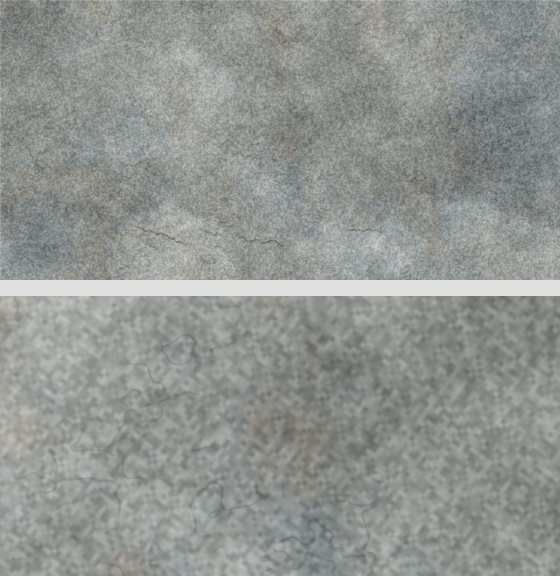
Top: the whole. Bottom: its middle third, enlarged.
Reproduce this texture procedurally as a WebGL 2 fragment shader.

```glsl
#version 300 es
precision highp float;
// Weathered concrete: cloudy grey plaster with pale and dark ragged stains.
// Layers of value noise give tone, blue-grey tint and sandy grain; ridged
// noise gives tiny pits, and wobbling line distances give hairline cracks.

uniform vec2 u_resolution;
out vec4 fragColor;

const vec3 WARM_TINT = vec3(-0.003, 0.010, -0.012);
const vec3 BLUE_TINT = vec3(-0.024, 0.010, 0.016);
const vec3 RUST_TINT = vec3(0.018, 0.000, -0.012);

float hash(vec2 cell) {
  vec3 q = fract(vec3(cell.xyx) * 0.1031);
  q += dot(q, q.yzx + 33.33);
  return fract((q.x + q.y) * q.z);
}

float noise(vec2 p) {
  vec2 cell = floor(p), f = fract(p);
  vec2 w = f * f * (3.0 - 2.0 * f);
  float low = mix(hash(cell), hash(cell + vec2(1, 0)), w.x);
  float high = mix(hash(cell + vec2(0, 1)), hash(cell + vec2(1, 1)), w.x);
  return mix(low, high, w.y);
}

// Layered noise, centred on zero; each octave is turned to hide the lattice
float fbm(vec2 p, int octaves) {
  const mat2 TURN = mat2(0.8, 0.6, -0.6, 0.8);
  float sum = 0.0, amplitude = 0.5;
  for (int i = 0; i < octaves; i++) {
    sum += amplitude * (noise(p) - 0.5);
    p = TURN * p * 2.03 + 17.3;
    amplitude *= 0.5;
  }
  return sum;
}

// Elliptical stain whose rim is displaced by a ragged offset
float stain(vec2 p, vec2 centre, vec2 radius, float ragged, float softness) {
  float d = length((p - centre) / radius) + ragged;
  return 1.0 - smoothstep(1.0 - softness, 1.0 + softness, d);
}

// Thin winding line that fades towards both ends
float crack(vec2 p, vec2 centre, float halfLength, float slope, float width) {
  vec2 q = p - centre;
  float wobble = 0.10 * fbm(vec2(p.x * 14.0, centre.x * 31.0), 4);
  float d = abs(q.y - slope * q.x - wobble);
  float fade = 1.0 - smoothstep(0.4, 1.0, abs(q.x) / halfLength);
  return fade * (1.0 - smoothstep(0.3 * width, width, d));
}

// Broad cloudy tone and the large stains
float stainTone(vec2 p) {
  float ragged = 2.2 * fbm(p * 5.0 + 3.7, 6);
  float tone = 0.20 * fbm(p * 2.6 + 8.1, 5);
  tone += 0.034 * (smoothstep(-0.04, 0.05, fbm(p * 3.3 + 41.0, 6)) - 0.5);
  tone += 0.035 * stain(p, vec2(0.72, 0.60), vec2(0.25, 0.18), ragged, 0.25);
  for (int i = 0; i < 3; i++) {
    float k = float(i);
    float size = 1.0 - 0.25 * mod(k, 2.0);
    vec2 pale = vec2(0.64 + 0.61 * k, 0.08);
    vec2 dark = vec2(0.24 + 0.73 * k, min(0.15 + 0.33 * k, 0.50));
    tone += 0.078 * stain(p, pale, vec2(0.22, 0.18) * size, ragged, 0.18);
    tone -= 0.050 * stain(p, dark, vec2(0.19, 0.17), ragged, 0.35);
  }
  return tone;
}

// Mottling and sandy grain, from patches down to single grains
float grainTone(vec2 p) {
  float tone = 0.15 * fbm(p * 15.0 + 5.0, 4);
  tone += 0.085 * (noise(p * 92.0 + 2.3) - 0.5);
  tone += 0.150 * (noise(mat2(0.8, 0.6, -0.6, 0.8) * p * 185.0) - 0.5);
  return tone;
}

// Short curled pits gathered in loose clusters
float pits(vec2 p) {
  float ridge = abs(fbm(p * vec2(24.0, 30.0) + 63.0, 3));
  float cluster = smoothstep(0.02, 0.16, fbm(p * 8.0 + 29.0, 3));
  return cluster * (1.0 - smoothstep(0.0, 0.05, ridge));
}

float crackMask(vec2 p) {
  float mask = 0.0;
  for (int i = 0; i < 3; i++) {
    float k = float(i);
    vec2 centre = vec2(0.58 + 0.36 * k, 0.17 + 0.06 * (hash(vec2(k, 4.0)) - 0.5));
    mask = max(mask, crack(p, centre, 0.13 - 0.02 * k, -0.28, 0.005));
  }
  return mask;
}

// Blue-grey, stronger to the right, broken up by the finer mottling
vec3 tint(vec2 p) {
  float field = fbm(p * 2.2 + 71.0, 4) + 0.5 * fbm(p * 34.0 + 13.0, 3);
  float blue = smoothstep(-0.08, 0.20, field + 0.06 * (p.x - 1.0));
  float rust = smoothstep(0.08, 0.24, fbm(p * 6.0 + 97.0, 4));
  return mix(WARM_TINT, BLUE_TINT, blue) + RUST_TINT * rust;
}

void main() {
  vec2 p = gl_FragCoord.xy / u_resolution.y;
  float tone = 0.566 + stainTone(p) + grainTone(p);
  tone -= 0.075 * pits(p) + 0.15 * crackMask(p);

  // Worn pale rim along the top and left
  float rim = min(p.x, 1.0 - p.y);
  tone += 0.07 * (1.0 - smoothstep(0.001, 0.005, rim));

  fragColor = vec4(clamp(vec3(tone) + tint(p), 0.0, 1.0), 1.0);
}
```
